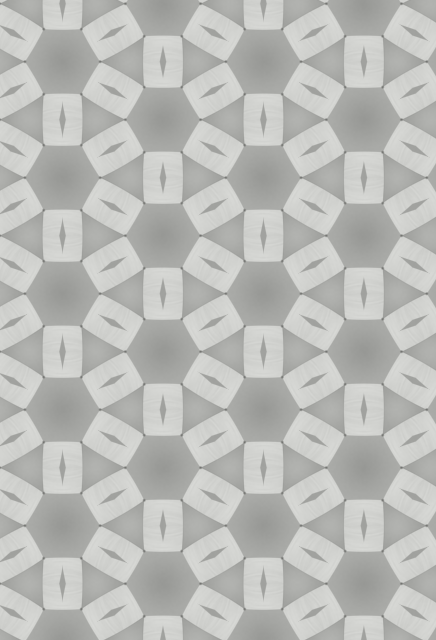
Give the GLSL for this pattern, as a Shadertoy shader.

```glsl
// Grey hexagon lattice joined by pale bowed squares with slim diamonds and triangular gaps.
const float PI = 3.14159265;
const float PITCH = 0.18125;                 // hexagon spacing, in canvas heights
const vec2 ORIGIN = vec2(0.0977, 0.9036);    // centre of one hexagon
const float APOTHEM = 0.281;                 // hexagon centre to side, in pitches
const float HALF_SIDE = APOTHEM * 0.57735;
const float BOW = 0.010;                     // outward swell of the square sides

float hash(vec2 p) {
    return fract(sin(dot(p, vec2(12.9898, 78.233))) * 43758.5453);
}

float noise(vec2 p) {
    vec2 i = floor(p), f = fract(p);
    f = f * f * (3.0 - 2.0 * f);
    return mix(mix(hash(i), hash(i + vec2(1, 0)), f.x),
               mix(hash(i + vec2(0, 1)), hash(i + vec2(1, 1)), f.x), f.y);
}

// Offset from the nearest centre of a triangular lattice with unit spacing
vec2 latticeOffset(vec2 p) {
    vec2 cell = vec2(sqrt(3.0), 1.0);
    vec2 a = mod(p + 0.5 * cell, cell) - 0.5 * cell;
    vec2 b = mod(p, cell) - 0.5 * cell;
    return dot(a, a) < dot(b, b) ? a : b;
}

// Turn any of the six sectors so that its neighbour lies along +y
vec2 foldSector(vec2 p) {
    float sector = PI / 3.0;
    float angle = atan(p.x, p.y);
    angle -= sector * floor(angle / sector + 0.5);
    return length(p) * vec2(sin(angle), cos(angle));
}

float cover(float dist, float soft) {
    return 1.0 - smoothstep(-soft, soft, dist);
}

float diamond(vec2 p, vec2 halfSize) {
    vec2 q = abs(p) / halfSize;
    return (q.x + q.y - 1.0) * halfSize.x;
}

float hexagonTone(vec2 q) {
    return mix(0.588, 0.668, smoothstep(-0.06, 0.34, length(q)));
}

float triangleTone(vec2 q) {
    float r = length(vec2(abs(q.x), q.y) - vec2(0.28868, 0.5));
    return mix(0.695, 0.625, smoothstep(0.0, 0.25, r));
}

// Pale face with fine arcs running across it
float squareTone(vec2 q, float along) {
    float arc = length(q - vec2(0.0, 0.95));
    float streak = noise(vec2(arc * 75.0, q.x * 5.0)) - 0.5;
    float side = abs(q.x) / HALF_SIDE;
    return 0.815 + 0.026 * along * along - 0.014 * side * side + 0.035 * streak;
}

void mainImage(out vec4 fragColor, in vec2 fragCoord) {
    vec2 uv = fragCoord / iResolution.y;
    vec2 q = foldSector(latticeOffset((uv - ORIGIN) / PITCH));
    float soft = 0.8 / (iResolution.y * PITCH);

    // Boundaries of the three tiles
    float along = clamp((0.5 - q.y) / (0.5 - APOTHEM), 0.0, 1.0);
    float sideDist = abs(q.x) - HALF_SIDE - BOW * (1.0 - along * along);
    float across = min(abs(q.x) / HALF_SIDE, 1.0);
    float hexDist = q.y - APOTHEM + 0.006 * (1.0 - across * across);

    // Fill triangle, square, diamond and hexagon in turn
    float tone = triangleTone(q);
    tone -= 0.035 * cover(abs(sideDist) - 0.006, 0.008);
    tone = mix(tone, squareTone(q, along), cover(sideDist, soft));
    float slit = diamond(q - vec2(0.0, 0.5), vec2(0.028, 0.138));
    tone = mix(tone, 0.63, cover(slit, soft));
    tone = mix(tone, hexagonTone(q), cover(hexDist, soft));

    // Dark points where corners meet
    float corner = length(vec2(abs(q.x), q.y) - vec2(HALF_SIDE, APOTHEM));
    tone = mix(tone, 0.38, 0.8 * cover(corner - 0.010, 0.010));

    // Light surface grain
    tone += 0.008 * (noise(uv * 300.0) - 0.5);

    fragColor = vec4(tone + vec3(0.0, 0.004, -0.008), 1.0);
}
```
